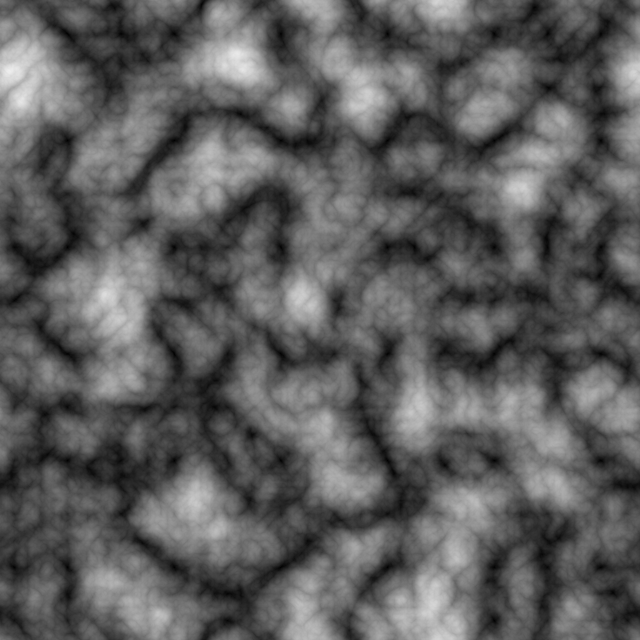
A Shadertoy shader for this texture:

```glsl
// Seamless grey turbulence: soft smoky lumps parted by dark creased valleys.
#define BASE_CELLS 6      // lattice cells across the canvas in the first layer
#define LAYERS 6          // each layer doubles the cells
#define LAYER_FADE 0.49   // strength of each layer relative to the last
#define BRIGHTNESS 1.07
#define ANGLE_SPREAD 1.2  // scatter of the slopes around the diagonals
#define LATTICE_SHIFT vec2(0.061, 0.053)
#define SEED 41u
#define QUARTER_TURN 1.5708

// Integer hash of a lattice corner, two values from 0 to 1
vec2 hashCorner(ivec2 corner, uint layer) {
    uvec2 q = uvec2(corner) + uvec2(layer * 739u + SEED, layer * 373u + SEED);
    q = q * 1664525u + 12345u;
    q.x += q.y * 1664525u;
    q.y += q.x * 1664525u;
    q ^= q >> 16u;
    q.x += q.y * 1664525u;
    q.y += q.x * 1664525u;
    q ^= q >> 16u;
    return vec2(q & 65535u) / 65536.0;
}

// Slope contributed by one corner; whole-number wrap keeps the tile exact
float cornerSlope(ivec2 cell, vec2 local, ivec2 offset, int period, uint layer) {
    vec2 random = hashCorner((cell + offset) % period, layer);
    float diagonal = QUARTER_TURN * (floor(random.x * 4.0) + 0.5);
    float angle = diagonal + ANGLE_SPREAD * (random.y - 0.5);
    return dot(vec2(cos(angle), sin(angle)), local - vec2(offset));
}

// Periodic gradient noise, centred on zero
float gradientNoise(vec2 p, int period, uint layer) {
    ivec2 cell = ivec2(floor(p));
    vec2 f = fract(p);
    vec2 blend = f * f * f * (f * (f * 6.0 - 15.0) + 10.0);
    float bottom = mix(cornerSlope(cell, f, ivec2(0, 0), period, layer),
                       cornerSlope(cell, f, ivec2(1, 0), period, layer), blend.x);
    float top = mix(cornerSlope(cell, f, ivec2(0, 1), period, layer),
                    cornerSlope(cell, f, ivec2(1, 1), period, layer), blend.x);
    return mix(bottom, top, blend.y);
}

// Folded noise layers: every zero crossing becomes a dark crease
float turbulence(vec2 uv) {
    float sum = 0.0;
    float strength = 1.0;
    int cells = BASE_CELLS;
    for (int i = 0; i < LAYERS; i++) {
        sum += strength * abs(gradientNoise(uv * float(cells), cells, uint(i)));
        strength *= LAYER_FADE;
        cells *= 2;
    }
    return sum;
}

void mainImage(out vec4 fragColor, in vec2 fragCoord) {
    vec2 uv = fract(fragCoord / iResolution.xy + LATTICE_SHIFT);
    float grey = clamp(BRIGHTNESS * turbulence(uv), 0.0, 1.0);
    fragColor = vec4(vec3(grey), 1.0);
}
```
